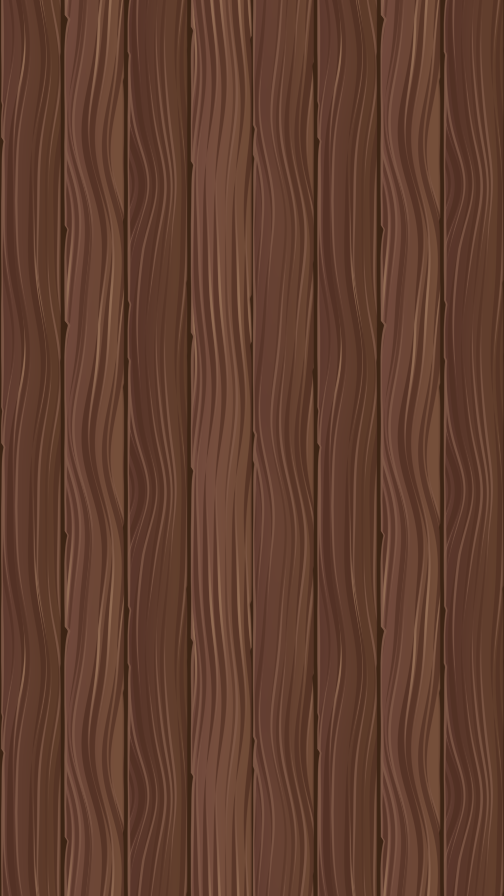
Reproduce this texture procedurally as a Shadertoy shader.

```glsl
const float TAU = 6.2831853;
const float PLANKS_ACROSS = 7.97;
const float REPEATS_DOWN = 2.93;
const float PLANK_KINDS = 5.0;
const int STRANDS = 10;
const int CHIPS = 2;
const float STRAND_SPACING = 0.15;
const float BAND_HALF = 0.058;
const float LINE_HALF = 0.019;
const float RIM_WIDTH = 0.045;
const float GAP_HALF = 0.028;
const float THIN_GAP_HALF = 0.01;
const float CHIP_DEPTH = 0.09;
const float BROAD_TONE = 0.25;
const float KNOT_PLANK = 2.0;
const float KNOT_HEIGHT = 0.6;
const float KNOT_PUSH = 0.27;

const vec3 GAP = vec3(0.235, 0.14, 0.08);
const vec3 DARK = vec3(0.325, 0.195, 0.145);
const vec3 MID = vec3(0.38, 0.24, 0.18);
const vec3 LIGHT = vec3(0.435, 0.285, 0.22);
const vec3 RIM = vec3(0.50, 0.35, 0.28);
const vec3 GLINT = vec3(0.61, 0.46, 0.35);

// Per plank kind: tone, its rise to the right, bend height and bend size
const float TONE[5] = float[5](-0.1, 1.05, -0.25, 1.25, 0.4);
const float RISE[5] = float[5](0.2, 0.4, 0.2, 0.3, 1.2);
const float BEND_AT[5] = float[5](0.1, 0.8, 0.6, 0.2, 0.75);
const float BEND[5] = float[5](0.10, 0.14, 0.05, 0.07, 0.11);

float hash(vec2 p) {
    return fract(sin(dot(p, vec2(127.1, 311.7))) * 43758.5453);
}

// Coverage of a strip, fading out where it gets thinner than a pixel
float strip(float dist, float halfWidth, float px) {
    float cover = smoothstep(px, -px, abs(dist) - halfWidth);
    return cover * min(1.0, 2.0 * halfWidth / px);
}

// Smooth periodic swelling, zero half a repeat away from its peak
float swell(float v, float peak) {
    return 0.5 + 0.5 * cos(TAU * (v - peak));
}

// Sideways drift of the grain that starts at x = home
float flow(float v, float home, float kind) {
    int k = int(kind);
    float t = TAU * (v - BEND_AT[k] - 0.15 * home);
    float drift = BEND[k] * (cos(t) + 0.28 * cos(2.0 * t + 2.0 * kind));
    if (kind == KNOT_PLANK) {
        float d = fract(v - KNOT_HEIGHT + 0.5) - 0.5;
        drift += KNOT_PUSH * exp(-40.0 * d * d) * (1.0 - home);
    }
    return drift;
}

// Splinters missing from an edge: abrupt above, tapering below
float chips(float v, float seed) {
    float depth = 0.005 * sin(TAU * (3.0 * v + hash(vec2(seed, 9.0))));
    for (int i = 0; i < CHIPS; i++) {
        vec2 key = vec2(seed, float(i) + 20.0);
        float d = fract(v - hash(key));
        float size = hash(key + 3.7);
        depth += CHIP_DEPTH * size * smoothstep(0.0, 0.02, d) * exp(-28.0 * d);
    }
    return depth;
}

float gapHalf(float seam) {
    return seam == 4.0 ? THIN_GAP_HALF : GAP_HALF;
}

vec3 grain(vec3 wood, float x, float v, float kind, float px) {
    vec3 col = wood;
    for (int i = 0; i < STRANDS; i++) {
        vec2 key = vec2(kind + 1.0, float(i) + 1.0);
        float r = hash(key);
        float s = hash(key + 5.3);
        float home = (float(i) - 2.0 + 0.8 * r) * STRAND_SPACING;
        float center = home + flow(v, home, kind);

        // Dark band of its own depth, with a light line along its right side
        float bandHalf = BAND_HALF * (0.3 + 0.7 * s) * sqrt(swell(v, r));
        vec3 bandColor = mix(wood, DARK - 0.015, 0.4 + 0.4 * s);
        col = mix(col, bandColor, strip(x - center, bandHalf, px));
        float peak = swell(v, s + 0.2);
        float lineDist = x - center - bandHalf - 0.02;
        float glint = step(0.72, s) * pow(peak, 4.0);
        vec3 stroke = mix(mix(wood, RIM, 0.8), GLINT, 0.7 * glint);
        col = mix(col, stroke, strip(lineDist, LINE_HALF * peak, px));
    }
    return col;
}

void mainImage(out vec4 fragColor, in vec2 fragCoord) {
    vec2 uv = fragCoord / iResolution.xy;
    float p = uv.x * PLANKS_ACROSS + 0.01;
    float v = (1.0 - uv.y) * REPEATS_DOWN;
    float px = 0.75 * PLANKS_ACROSS / iResolution.x;
    float kind = mod(floor(p), PLANK_KINDS);
    float nextKind = mod(kind + 1.0, PLANK_KINDS);
    float x = fract(p);

    // Wood, turning from reddish to olive brown, with broad drifting tones
    float tone = TONE[int(kind)] + RISE[int(kind)] * (x - 0.5);
    tone += BROAD_TONE * sin(TAU * (x - flow(v, x, kind)) + 1.7 * kind);
    vec3 wood = mix(MID, LIGHT, tone) + (x - 0.5) * vec3(0.0, 0.012, -0.025);
    vec3 col = grain(wood, x, v, kind, px);

    // Lit left rim, shaded right side and the gaps between planks
    float left = x - gapHalf(kind) - max(0.0, chips(v, kind + 1.0));
    float right = 1.0 - x - gapHalf(nextKind) - 0.5 * max(0.0, chips(v, kind + 11.0));
    float rim = RIM_WIDTH * (0.75 + 0.25 * sin(TAU * (2.0 * v + 0.3 * kind)));
    col = mix(col, RIM, 0.85 * smoothstep(px, -px, left - rim));
    col = mix(col, DARK, 0.4 * smoothstep(0.04, 0.0, right));
    col = mix(GAP, col, smoothstep(-px, px, min(left, right)));

    fragColor = vec4(col, 1.0);
}
```
